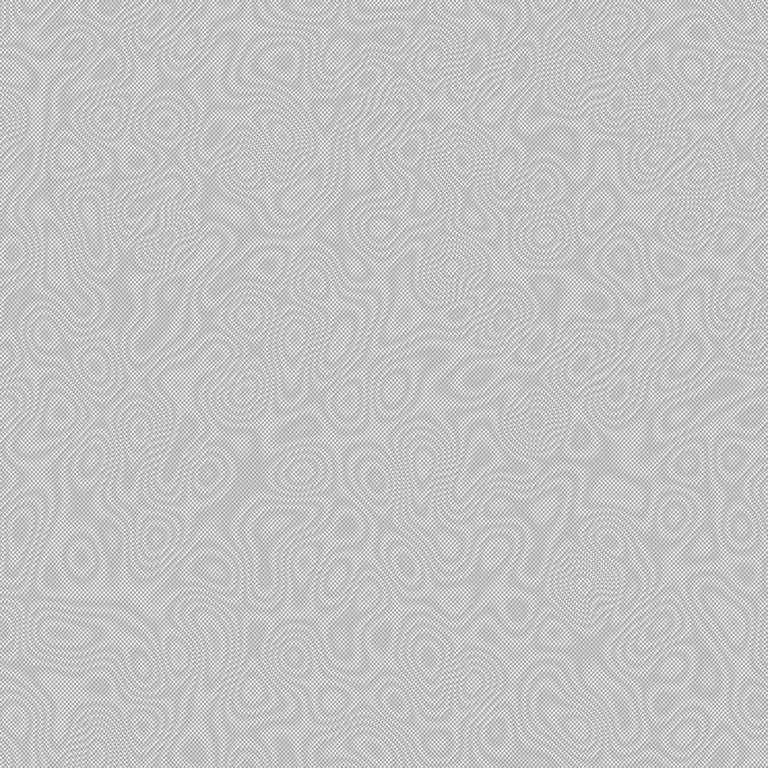
Give the GLSL for this texture, as a WebGL 2 fragment shader.

```glsl
#version 300 es
precision highp float;
// Fine grey dotted weave crossed by soft, closely nested contour rings.

#define BASE_GREY 0.768               // mean brightness
#define CONTRAST 0.235                // weave deviation from the mean
#define CHECKS vec2(372.0, 344.0)     // checker squares across the canvas
#define WAVES 22                      // sine layers in the height field
#define FREQ_MIN 6.0                  // slowest layer, cycles per canvas
#define FREQ_MAX 14.0                 // fastest layer, cycles per canvas
#define STRETCH 0.82                  // below 1 lengthens the rings vertically
#define RINGS 1.35                    // contour cycles per unit of height
#define RING_SHADE 0.026              // brightness change along the rings
#define RING_FADE 0.16                // weave contrast lost on the rings
#define RING_WARP 0.45                // phase shift of the weave, radians

const float PI = 3.14159265;

uniform vec2 u_resolution;
out vec4 fragColor;

float hash(float n) {
    return fract(sin(n * 127.1 + 11.7) * 4375.85);
}

// Smooth height field with unit variance, from sines in scattered directions
float heightField(vec2 p) {
    float sum = 0.0;
    for (int i = 0; i < WAVES; i++) {
        float n = float(i);
        float angle = PI * (n + hash(n)) / float(WAVES);
        float freq = mix(FREQ_MIN, FREQ_MAX, hash(n + 31.0));
        vec2 dir = vec2(cos(angle), sin(angle) * STRETCH);
        sum += sin(2.0 * PI * (freq * dot(dir, p) + hash(n + 67.0)));
    }
    return sum * sqrt(2.0 / float(WAVES));
}

// Checkerboard of rounded dots in -1..1, shifted by a phase
float checker(vec2 p, float phase) {
    vec2 wave = sin(PI * CHECKS * p + vec2(phase, -phase));
    return wave.x * wave.y;
}

void main() {
    vec2 uv = gl_FragCoord.xy / u_resolution.y;

    // Contour rings, -1 on the dark lines and 1 between them
    float ring = sin(2.0 * PI * RINGS * heightField(uv));

    // Weave, weaker and greyer along the dark lines
    float weave = checker(uv, RING_WARP * ring) * (1.0 + RING_FADE * (ring - 1.0));
    float grey = BASE_GREY + CONTRAST * weave + RING_SHADE * ring;
    fragColor = vec4(vec3(grey), 1.0);
}
```
